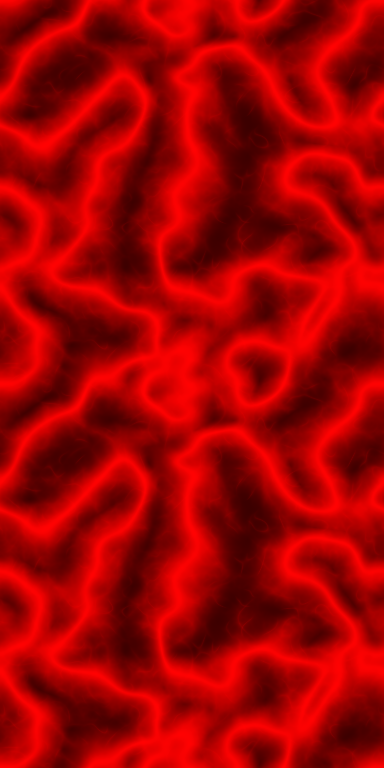
This texture is drawn by a WebGL 1 fragment shader. Its source:

```glsl
precision highp float;
// Glowing red veins over dark cells, one square tile across and two down.
// Veins follow the zero lines of wrapping gradient noise, evened out by its
// slope; thin curling wisps from finer noise cross the dark cells.

uniform vec2 u_resolution;

const vec2 REPEATS = vec2(1.0, 2.0);
const float VEIN_CELLS = 4.0;
const float CLOUD_CELLS = 8.0;
const float WISP_CELLS = 9.0;
const float FALLOFF = 5.0;
const float CELL_LEVEL = 0.22;
const vec3 VEIN_RED = vec3(1.05, 0.0, 0.0);
const vec3 HOT_TINT = vec3(0.0, 0.015, 0.015);

float hash(vec2 p, float seed) {
  vec3 q = fract(vec3(p.xyx + seed) * vec3(0.1031, 0.1030, 0.0973));
  q += dot(q, q.yzx + 33.33);
  return fract((q.x + q.y) * q.z);
}

// Dot product of a random unit gradient with the offset from its corner
float corner(vec2 cell, vec2 offset, float period, float seed) {
  float angle = 6.28319 * hash(mod(cell, period), seed);
  return dot(vec2(cos(angle), sin(angle)), offset);
}

// Gradient noise that wraps after a whole number of cells
float noise(vec2 uv, float period, float seed) {
  vec2 p = uv * period;
  vec2 i = floor(p);
  vec2 f = p - i;
  vec2 w = f * f * f * (f * (f * 6.0 - 15.0) + 10.0);
  vec2 e = vec2(1.0, 0.0);
  float low = mix(corner(i, f, period, seed),
                  corner(i + e.xy, f - e.xy, period, seed), w.x);
  float high = mix(corner(i + e.yx, f - e.yx, period, seed),
                   corner(i + e.xx, f - e.xx, period, seed), w.x);
  return mix(low, high, w.y);
}

// Absolute value with a rounded crease
float softAbs(float x, float radius) {
  return sqrt(x * x + radius * radius);
}

// Bend the domain so veins do not line up with the noise lattice
vec2 warp(vec2 uv, float amount, float cells) {
  return uv + amount * vec2(noise(uv, cells, 11.7), noise(uv, cells, 47.3));
}

float veinNoise(vec2 uv, float cells) {
  return noise(uv, cells, 5.3) + 0.35 * noise(uv, cells * 2.0, 23.9);
}

// Distance-like field that vanishes along the main veins; dividing by the
// slope keeps the vein widths even
float veinField(vec2 uv, float cells) {
  float stepSize = 0.1;
  vec2 e = vec2(stepSize / cells, 0.0);
  float n = veinNoise(uv, cells);
  vec2 slope = vec2(veinNoise(uv + e.xy, cells) - n,
                    veinNoise(uv + e.yx, cells) - n) / stepSize;
  return softAbs(n / (0.55 + 0.5 * length(slope)), 0.018);
}

// Sum of creased octaves, giving the cells a cloudy depth
float clouds(vec2 uv, float cells) {
  float sum = 0.0;
  float amplitude = 1.0;
  for (int i = 0; i < 4; i++) {
    sum += amplitude * softAbs(noise(uv, cells, 61.1 + 7.7 * float(i)), 0.01);
    amplitude *= 0.45;
    cells *= 2.0;
  }
  return sum;
}

// Thin curling lines that fade in and out along their length
float wisps(vec2 uv, float cells) {
  vec2 curled = warp(uv, 0.03, cells);
  float sum = 0.0;
  for (int i = 0; i < 2; i++) {
    float seed = 83.0 + 9.1 * float(i);
    float fade = smoothstep(-0.1, 0.35, noise(uv, cells, seed + 4.3));
    sum += fade * exp(-22.0 * softAbs(noise(curled, cells, seed), 0.01));
    cells *= 2.0;
  }
  return sum;
}

void main() {
  vec2 uv = fract(gl_FragCoord.xy / u_resolution * REPEATS);
  vec2 bent = warp(uv, 0.08, 3.0);

  // Exponential glow around the veins, mottled by the clouds
  float density = 0.6 + 1.15 * clouds(uv, CLOUD_CELLS);
  float glow = exp(-FALLOFF * veinField(bent, VEIN_CELLS) * density);
  glow += 0.17 * wisps(uv, WISP_CELLS) * (1.0 - glow);

  vec3 color = VEIN_RED * mix(CELL_LEVEL, 1.0, glow);
  color += HOT_TINT * pow(glow, 8.0);
  gl_FragColor = vec4(min(color, 1.0), 1.0);
}
```
